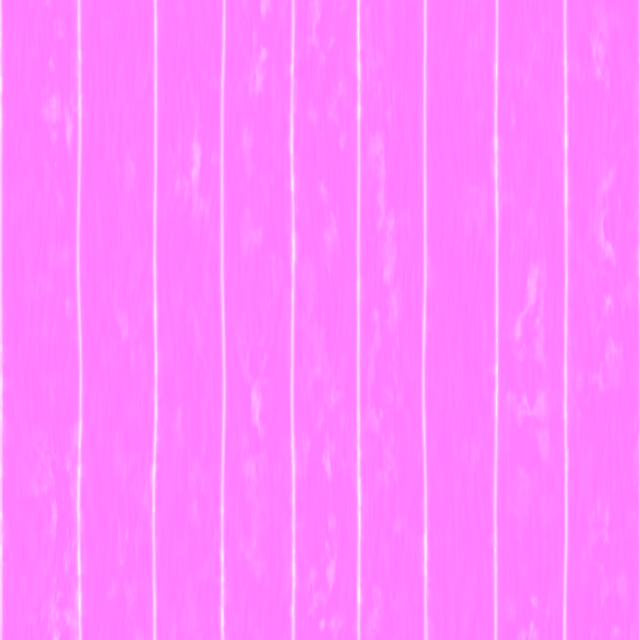
Write a Shadertoy shader that draws this texture map.

```glsl
#define PLANKS 9
#define BASE_GREEN 0.497
#define SEAM_WIDTH 0.0019
#define SEAM_GLOW 0.26
#define SEAM_WOBBLE 0.005
#define GRAIN_DEPTH 0.035
#define WEAR_DEPTH 0.20
#define EDGE_WEAR 0.13

// Left edge of each plank, across the canvas
const float seamX[PLANKS] = float[](0.001, 0.124, 0.242, 0.349, 0.458, 0.560, 0.664, 0.776, 0.884);
// Amount of worn paint on each plank, and where it gathers across the plank
const float wearAmount[PLANKS] = float[](0.85, 0.6, 0.8, 0.9, 0.75, 0.6, 0.2, 0.95, 0.85);
const float wearCenter[PLANKS] = float[](0.72, 0.65, 0.6, 0.6, 0.48, 0.4, 0.75, 0.45, 0.5);

float hash(vec2 p) {
    vec3 q = fract(vec3(p.xyx) * 0.1031);
    q += dot(q, q.yzx + 33.33);
    return fract((q.x + q.y) * q.z);
}

float noise(vec2 p) {
    vec2 cell = floor(p), f = fract(p);
    f = f * f * (3.0 - 2.0 * f);
    float low = mix(hash(cell), hash(cell + vec2(1, 0)), f.x);
    float high = mix(hash(cell + vec2(0, 1)), hash(cell + vec2(1, 1)), f.x);
    return mix(low, high, f.y);
}

float fbm(vec2 p) {
    float sum = 0.0, amplitude = 0.5;
    for (int octave = 0; octave < 4; octave++) {
        sum += amplitude * noise(p);
        p = p * 2.03 + 17.3;
        amplitude *= 0.5;
    }
    return sum / 0.9375;
}

// Slightly bent seam; index PLANKS is the first seam wrapped around
float seamAt(int index, float y) {
    int wrapped = index % PLANKS;
    float bend = noise(vec2(float(wrapped) * 7.3 + 2.0, y * 5.0)) - 0.5;
    float wobble = wrapped == 0 ? 0.2 : 1.0;
    return seamX[wrapped] + float(index / PLANKS) + bend * SEAM_WOBBLE * wobble;
}

void mainImage(out vec4 fragColor, in vec2 fragCoord) {
    vec2 uv = fragCoord / iResolution.xy;

    // Find the plank and the nearest seam
    int plank = 0;
    float seamDistance = 1.0;
    for (int i = 0; i <= PLANKS; i++) {
        float x = seamAt(i, uv.y);
        seamDistance = min(seamDistance, abs(uv.x - x));
        if (i < PLANKS && uv.x >= x) plank = i;
    }
    float left = seamAt(plank, uv.y);
    float across = (uv.x - left) / (seamAt(plank + 1, uv.y) - left);
    vec2 plankOffset = vec2(float(plank) * 13.7, float(plank) * 5.1);

    // Fine vertical grain, gently warped
    float warp = (noise(uv * vec2(14.0, 5.0) + plankOffset) - 0.5) * 0.02;
    vec2 grainPoint = vec2(uv.x + warp, uv.y);
    float grain = noise(grainPoint * vec2(250.0, 22.0) + plankOffset) - 0.5;
    grain += 0.5 * (noise(grainPoint * vec2(420.0, 60.0)) - 0.5);

    // Broken patches of worn paint, stretched along the plank
    float offCenter = (across - wearCenter[plank]) / 0.3;
    float column = exp(-offCenter * offCenter);
    float region = smoothstep(0.35, 0.75, noise(uv * vec2(18.0, 8.0) + plankOffset));
    float flakes = smoothstep(0.46, 0.82, fbm(grainPoint * vec2(65.0, 25.0) + plankOffset));
    float streaks = 0.6 + 0.8 * noise(grainPoint * vec2(230.0, 45.0));
    float wear = flakes * streaks * wearAmount[plank] * column * (0.25 + 0.75 * region);

    // Chipped paint beside the seams
    float edgeRegion = smoothstep(0.5, 0.8, noise(vec2(floor(uv.x * 18.0), uv.y * 7.0)));
    float chips = smoothstep(0.4, 0.7, fbm(uv * vec2(110.0, 45.0)));
    float edge = exp(-seamDistance / 0.006) * edgeRegion * chips;

    // Bright seam with a faint halo
    float d = seamDistance / SEAM_WIDTH;
    float seam = exp(-0.5 * d * d) + 0.12 * exp(-0.1 * d * d);
    seam *= 0.88 + 0.24 * noise(vec2(float(plank), uv.y * 30.0));

    float green = BASE_GREEN + grain * GRAIN_DEPTH + wear * WEAR_DEPTH;
    green += edge * EDGE_WEAR + seam * SEAM_GLOW;
    fragColor = vec4(1.0, clamp(green, 0.0, 1.0), 1.0, 1.0);
}
```
